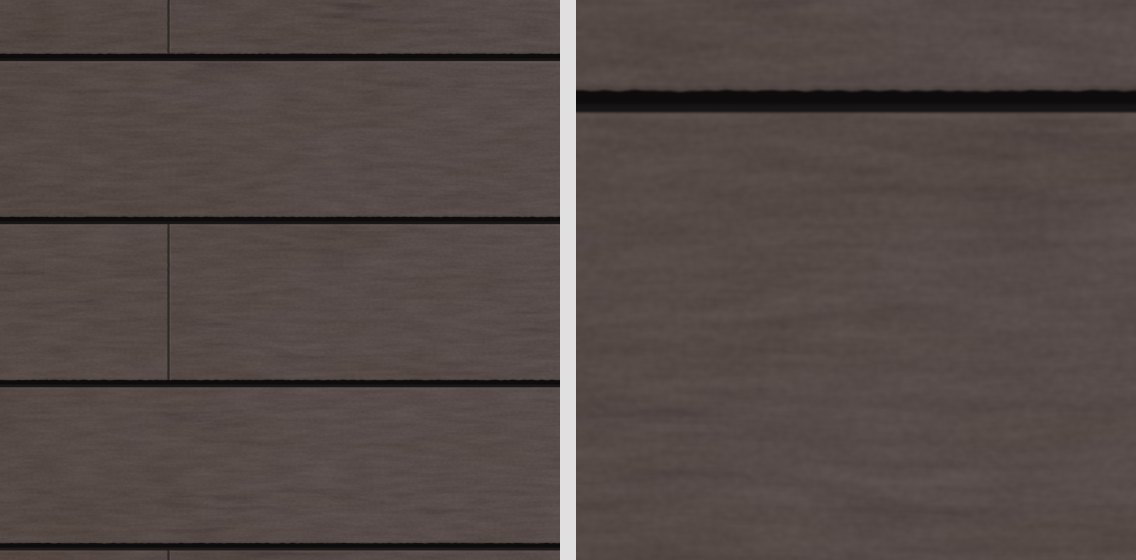
Left, the full canvas; right, a detail of the centre.
Write a Shadertoy shader that draws this texture.

```glsl
const float BOARD_PITCH = 0.2913;    // height of one board plus its gap
const float FIRST_GAP = 0.0236;      // centre of the lowest gap
const float GAP_HALF = 0.0064;
const float JOINT_X = 0.3008;        // butt joint on every other row
const float JOINT_HALF = 0.0019;
const float EDGE_ROUGHNESS = 0.0012;
const float STREAK_STRENGTH = 0.55;
const float FIBRE_STRENGTH = 0.028;
const float SPECKLE_STRENGTH = 0.035;
const float BOARD_VARIATION = 0.012;

const vec3 WARM_WOOD = vec3(0.322, 0.272, 0.252);
const vec3 GREY_WOOD = vec3(0.343, 0.302, 0.294);
const vec3 STREAK_COLOR = vec3(0.255, 0.220, 0.222);
const vec3 GAP_DARK = vec3(0.050, 0.045, 0.043);
const vec3 GAP_FLOOR = vec3(0.110, 0.103, 0.107);
const vec3 JOINT_COLOR = vec3(0.165, 0.145, 0.140);

vec2 hash2(vec2 p) {
    vec3 q = fract(p.xyx * vec3(0.1031, 0.1030, 0.0973));
    q += dot(q, q.yzx + 33.33);
    return fract((q.xx + q.yz) * q.zy);
}

vec2 gradientAt(vec2 cell) {
    float angle = 6.28319 * hash2(cell).x;
    return vec2(cos(angle), sin(angle));
}

// Gradient noise, roughly -0.7 to 0.7
float noise(vec2 p) {
    vec2 i = floor(p), f = fract(p);
    vec2 u = f * f * f * (f * (f * 6.0 - 15.0) + 10.0);
    vec2 e = vec2(0.0, 1.0);
    float a = dot(gradientAt(i), f);
    float b = dot(gradientAt(i + e.yx), f - e.yx);
    float c = dot(gradientAt(i + e.xy), f - e.xy);
    float d = dot(gradientAt(i + e.yy), f - e.yy);
    return mix(mix(a, b, u.x), mix(c, d, u.x), u.y);
}

float fbm(vec2 p) {
    float sum = 0.0, amplitude = 1.0;
    for (int i = 0; i < 4; i++) {
        sum += amplitude * noise(p);
        p = p * 2.03 + 17.3;
        amplitude *= 0.5;
    }
    return sum;
}

// Coverage of a line with soft edges
float lineMask(float dist, float halfWidth, float blur) {
    return 1.0 - smoothstep(halfWidth - blur, halfWidth + blur, abs(dist));
}

vec3 woodColor(vec2 uv, vec2 board) {
    vec2 offset = hash2(board + 41.0) * 60.0 + 20.0;
    vec2 p = uv;
    p.y += 0.006 * noise(uv * vec2(5.0, 9.0) + offset);

    // Warm at the left, greyer at the right, with broad mottling
    float tone = 0.32 + 0.55 * uv.x + 0.45 * fbm(p * vec2(3.0, 16.0) + offset);
    vec3 color = mix(WARM_WOOD, GREY_WOOD, clamp(tone, 0.0, 1.0));

    // Long dark streaks, clustered in patches
    float patches = smoothstep(-0.35, 0.45, noise(p * vec2(2.5, 9.0) + offset.yx));
    float streak = smoothstep(0.12, 0.75, fbm(p * vec2(4.5, 44.0) + offset));
    color = mix(color, STREAK_COLOR, STREAK_STRENGTH * streak * patches);

    // Fine fibres and surface speckle
    float fibre = fbm(p * vec2(14.0, 95.0) + offset.yx);
    float speckle = noise(uv * vec2(150.0, 210.0)) + 0.5 * noise(uv * 290.0 + 7.0);
    color += FIBRE_STRENGTH * fibre + SPECKLE_STRENGTH * 0.5 * speckle;
    return color + BOARD_VARIATION * (hash2(board + 83.0).y - 0.5);
}

void mainImage(out vec4 fragColor, in vec2 fragCoord) {
    vec2 uv = fragCoord / iResolution.xy;
    float blur = max(0.0013, 0.75 / min(iResolution.x, iResolution.y));

    // Board layout
    float rowPos = (uv.y - FIRST_GAP) / BOARD_PITCH;
    float row = floor(rowPos);
    float hasJoint = mod(row, 2.0);
    vec2 board = vec2(row + 5.0, hasJoint * step(JOINT_X, uv.x));
    vec3 color = woodColor(uv, board);

    // Butt joint with a faint lit edge on its right
    float jointDist = uv.x - JOINT_X + 0.0007 * noise(uv * vec2(20.0, 130.0));
    color += 0.025 * hasJoint * lineMask(jointDist - 0.0037, 0.0010, blur);
    float joint = hasJoint * lineMask(jointDist, JOINT_HALF, blur);
    color = mix(color, JOINT_COLOR, 0.9 * joint);

    // Rounded board edges and the horizontal gap
    float gapDist = (rowPos - floor(rowPos + 0.5)) * BOARD_PITCH;
    gapDist += EDGE_ROUGHNESS * noise(uv * vec2(110.0, 60.0)) * step(0.0, gapDist);
    color *= 1.0 - 0.14 * lineMask(gapDist - GAP_HALF, 0.0022, 0.0020);
    color += 0.018 * lineMask(gapDist + GAP_HALF + 0.0025, 0.0012, 0.0015);
    float gapFloor = 1.0 - smoothstep(-0.0035, 0.0005, gapDist);
    vec3 gapColor = mix(GAP_DARK, GAP_FLOOR, gapFloor * mix(1.0, 0.45, uv.y));
    color = mix(color, gapColor, lineMask(gapDist, GAP_HALF, blur));

    fragColor = vec4(clamp(color, 0.0, 1.0), 1.0);
}
```
